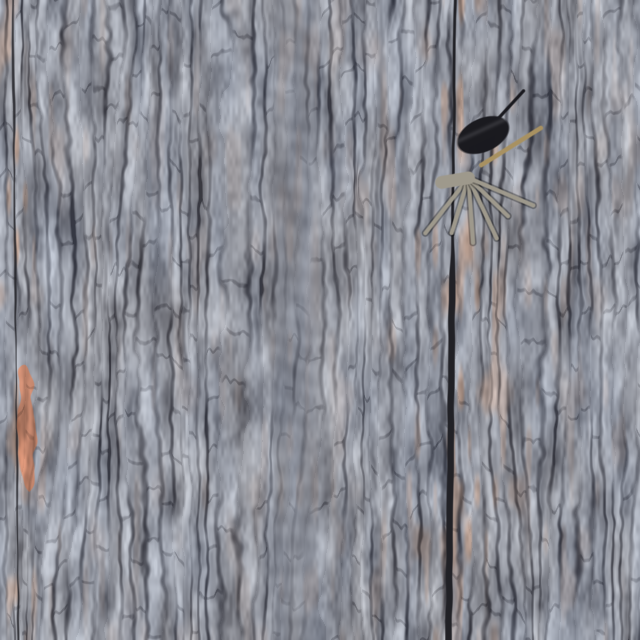
Write a WebGL 1 fragment shader that draws this texture.

```glsl
precision highp float;
// Weathered grey boards: warped vertical ridges with dark grooves, short cross
// cracks and fine fibres from value noise, plus board gaps, a knot, rust stains,
// a raw splinter and a small dark beetle, all drawn with distance functions.
uniform vec2 u_resolution;

const vec3 DARK_GREY = vec3(0.32, 0.33, 0.37);
const vec3 LIGHT_GREY = vec3(0.75, 0.77, 0.81);
const vec3 RUST = vec3(0.73, 0.58, 0.49);
const vec3 RAW_WOOD = vec3(0.76, 0.50, 0.39);
const vec3 GAP_COLOR = vec3(0.13, 0.13, 0.15);
const vec3 SHELL = vec3(0.10, 0.10, 0.12);
const vec3 LIMB = vec3(0.62, 0.60, 0.55);
const vec3 OCHRE = vec3(0.66, 0.57, 0.38);
const float RIDGES = 54.0;      // ridges across the canvas
const float JOINTS = 13.0;      // possible cross cracks up the canvas
const float GROOVE_DEPTH = 0.62;
const float FIBRE_CONTRAST = 0.55;
const float SOFT = 0.0016;      // edge softness
const vec2 KNOT = vec2(0.555, 0.715);
const vec2 BEETLE = vec2(0.755, 0.789);
const vec2 LEG_ROOT = vec2(0.732, 0.722);

float hash(vec2 p) {
  p = fract(p * vec2(0.1031, 0.1137));
  p += dot(p, p.yx + 33.33);
  return fract((p.x + p.y) * p.x * 43.7);
}

float noise(vec2 p) {
  vec2 i = floor(p), f = fract(p);
  f = f * f * (3.0 - 2.0 * f);
  return mix(mix(hash(i), hash(i + vec2(1.0, 0.0)), f.x),
             mix(hash(i + vec2(0.0, 1.0)), hash(i + 1.0), f.x), f.y);
}

float segment(vec2 p, vec2 a, vec2 b) {
  vec2 d = b - a;
  return length(p - a - d * clamp(dot(p - a, d) / dot(d, d), 0.0, 1.0));
}

float cover(float dist) { return 1.0 - smoothstep(-SOFT, SOFT, dist); }

// Brightness of the wood surface, about 0 to 1
float grain(vec2 p, float worn) {
  float u = p.x * RIDGES + 2.2 * noise(p * vec2(15.0, 2.0))
          + 0.55 * noise(p * vec2(34.0, 17.0) + 40.0)
          + 0.25 * noise(p * vec2(60.0, 55.0) + 80.0);
  float column = floor(u), r = fract(u), side = min(r, 1.0 - r);
  float depth = smoothstep(0.15, 0.85, noise(vec2(floor(u + 0.5) * 3.7, p.y * 7.0)));
  float groove = (1.0 - smoothstep(0.02, 0.27, side)) * depth;

  // Slanted cracks that break each ridge into plates
  float slant = (hash(vec2(column, 5.0)) - 0.5) * (r - 0.5) * 0.5;
  float s = p.y * JOINTS + 7.0 * hash(vec2(column, 9.0)) + slant
          + 0.15 * noise(p * vec2(150.0, 40.0));
  float present = step(0.5, hash(vec2(column, floor(s + 0.5) + 31.0)));
  float joint = (1.0 - smoothstep(0.01, 0.06, abs(fract(s + 0.5) - 0.5)))
              * present * smoothstep(0.0, 0.18, side);

  float plate = noise(vec2(u * 1.1, p.y * 14.0) + 11.0) - 0.5;
  float fibre = noise(vec2(u * 2.3, p.y * 18.0) + 60.0) - 0.5;
  float fine = noise(p * vec2(230.0, 75.0)) - 0.5;
  float blotch = noise(p * vec2(9.0, 4.0) + 21.0) - 0.5;
  float t = 0.62 + FIBRE_CONTRAST * plate + 0.42 * fibre + 0.25 * fine
          + 0.14 * blotch + 0.10 * (0.5 - r) * (1.0 - groove)
          - GROOVE_DEPTH * groove - 0.28 * joint;

  // Worn strip: flatter, darker, with faint slanted saw marks
  float saw = sin(p.y * 165.0 + p.x * 60.0 + 5.0 * noise(p * vec2(12.0, 9.0)));
  float flatTone = 0.44 + 0.4 * (t - 0.5) + 0.05 * saw;
  return mix(t, flatTone, worn);
}

void main() {
  vec2 p = gl_FragCoord.xy / u_resolution;

  // Wood, with the grain bending around the knot
  vec2 k = (p - KNOT) * vec2(1.0, 0.55);
  float knot = exp(-dot(k, k) / 0.00018);
  vec2 q = p + vec2(0.012 * knot * sign(k.x) * smoothstep(0.0, 0.008, abs(k.x)), 0.0);
  float worn = smoothstep(0.415, 0.435, p.x) * (1.0 - smoothstep(0.485, 0.505, p.x));
  float tone = grain(q, 0.85 * worn) - 0.38 * knot * noise(p * vec2(110.0, 60.0));
  vec3 color = mix(DARK_GREY, LIGHT_GREY, clamp(tone, -0.25, 1.05));
  color += vec3(0.02, 0.004, -0.018) * (noise(p * vec2(50.0, 8.0) + 70.0) - 0.4);

  // Rust stains, mostly beside the gaps
  float rightGap = p.x - 0.701 - 0.010 * p.y;
  float leftGap = p.x - 0.029 + 0.009 * p.y;
  float nearGap = exp(-abs(rightGap - 0.02) * 14.0) + exp(-abs(leftGap) * 30.0);
  float stain = smoothstep(0.58, 0.92, noise(p * vec2(75.0, 13.0) + 15.0));
  color = mix(color, RUST * (0.7 + 0.5 * tone), stain * min(0.12 + 0.6 * nearGap, 0.7));

  // Gaps between the boards
  float wobble = 0.0015 * (noise(vec2(3.0, p.y * 30.0)) - 0.5);
  float rightWidth = mix(0.0052, 0.0022, smoothstep(0.55, 0.63, p.y));
  float leftWidth = 0.0005 + 0.0035 * noise(vec2(8.0, p.y * 7.0));
  color = mix(color, GAP_COLOR, cover(abs(rightGap + wobble) - rightWidth));
  color = mix(color, GAP_COLOR, 0.85 * cover(abs(leftGap + wobble) - leftWidth));

  // Raw splinter: a ragged wedge narrowing upward
  float rise = clamp((p.y - 0.23) / 0.20, 0.0, 1.0);
  float ragged = 0.010 * (noise(p * vec2(40.0, 45.0)) - 0.5);
  float wedge = abs(p.x - 0.046 + 0.008 * rise) - 0.017 * sqrt(rise * (1.0 - rise)) * 1.6 + ragged;
  wedge = max(wedge, abs(p.y - 0.33) - 0.10);
  color = mix(color, RAW_WOOD * (0.72 + 0.5 * tone), 0.9 * cover(wedge));

  // Beetle: fan of pale limbs, two long legs, dark glossy shell
  for (int i = 0; i < 6; i++) {
    float a = radians(-128.0 + 21.0 * float(i));
    float reach = 0.075 + 0.035 * abs(sin(float(i) * 1.3 + 1.4));
    float limb = segment(p, LEG_ROOT, LEG_ROOT + reach * vec2(cos(a), sin(a)));
    color = mix(color, color * 0.65, cover(limb - 0.0055));
    color = mix(color, LIMB, cover(limb - 0.0032));
  }
  color = mix(color, LIMB, cover(segment(p, LEG_ROOT, vec2(0.69, 0.715)) - 0.010));
  color = mix(color, OCHRE, cover(segment(p, LEG_ROOT + 0.02, vec2(0.845, 0.80)) - 0.0035));
  color = mix(color, SHELL, cover(segment(p, BEETLE, vec2(0.818, 0.858)) - 0.0025));
  vec2 b = mat2(0.91, -0.42, 0.42, 0.91) * (p - BEETLE);
  float shell = (length(b / vec2(0.043, 0.026)) - 1.0) * 0.026;
  float gloss = 0.09 * exp(-pow((b.y - 0.008) / 0.004, 2.0));
  color = mix(color, SHELL + gloss, cover(shell));

  gl_FragColor = vec4(clamp(color, 0.0, 1.0), 1.0);
}
```
